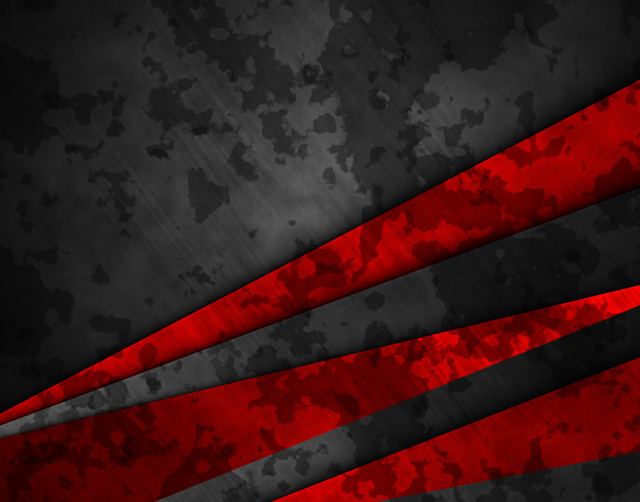
A Shadertoy shader for this background:

```glsl
// Overlapping red and charcoal diagonal blades with soft shadows and a worn grunge finish.

float hash(vec2 p) {
    return fract(sin(dot(p, vec2(127.1, 311.7))) * 43758.545);
}

float noise(vec2 p) {
    vec2 cell = floor(p), f = fract(p);
    f = f * f * (3.0 - 2.0 * f);
    return mix(mix(hash(cell), hash(cell + vec2(1, 0)), f.x),
               mix(hash(cell + vec2(0, 1)), hash(cell + vec2(1, 1)), f.x), f.y);
}

float fbm(vec2 p) {
    float sum = 0.0, amp = 0.516;
    for (int i = 0; i < 5; i++) {
        sum += amp * noise(p);
        p = mat2(1.6, 1.2, -1.2, 1.6) * p + 7.3;
        amp *= 0.5;
    }
    return sum;
}

// Brightness of the worn surface: ragged stains, clouding, scratches and grain
float grunge(vec2 p) {
    float detail = fbm(p * 30.0 + 4.0) - 0.5;
    float stains = smoothstep(0.53, 0.59, fbm(p * 5.0 + 11.0) + 0.55 * detail);
    float specks = smoothstep(0.63, 0.69, fbm(p * 20.0 + 31.0));
    vec2 s = mat2(0.6, 0.8, -0.8, 0.6) * p;
    float scratches = noise(s * vec2(3.0, 170.0)) - 0.5;
    scratches *= smoothstep(0.4, 0.7, noise(s * vec2(3.0, 9.0) + 5.0));
    float tone = 0.85 + 0.55 * (fbm(p * 9.0) - 0.2) + 0.4 * detail;
    tone += 0.22 * scratches + 0.1 * (noise(p * 260.0) - 0.5);
    return tone * (1.0 - 0.42 * stains) * (1.0 - 0.35 * specks);
}

// Signed distance below the line joining two heights on the left and right sides
float below(vec2 uv, float aspect, float left, float right) {
    float slope = (right - left) / aspect;
    return (mix(left, right, uv.x) - uv.y) / sqrt(1.0 + slope * slope);
}

// Lays a sheet below an edge, shading whatever lies above it
vec3 layer(vec3 under, vec3 sheet, float d, float shadow, float width) {
    float pixel = 0.8 / iResolution.y;
    under *= 1.0 - shadow * exp(-max(-d, 0.0) / width);
    sheet *= 1.0 + 0.3 * shadow * exp(-abs(d) / 0.002);
    return mix(under, sheet, smoothstep(-pixel, pixel, d));
}

void mainImage(out vec4 fragColor, in vec2 fragCoord) {
    vec2 uv = fragCoord / iResolution.xy;
    float aspect = iResolution.x / iResolution.y;
    vec2 p = vec2(uv.x * aspect, uv.y);
    vec3 grey = vec3(1.0, 0.99, 0.99), red = vec3(1.0, 0.012, 0.012);
    float x = uv.x, spread = 0.008 + 0.02 * x;

    // Upper wall with a central glow
    vec2 fromGlow = p - vec2(0.68, 0.62);
    vec3 col = grey * (0.01 + 0.29 * exp(-3.2 * dot(fromGlow, fromGlow)));

    // Upper red blade and the grey strip beneath it
    float redTone = 0.72 - 0.16 * smoothstep(0.55, 1.0, x);
    col = layer(col, red * redTone, below(uv, aspect, 0.1755, 0.841), 0.92, spread);
    col = layer(col, grey * 0.36 * exp(-1.25 * x),
                below(uv, aspect, 0.152, 0.626), 0.9, spread);

    // Middle red blade, brightening to its tip, and its grey strip
    col = layer(col, red * mix(0.29, 0.92, smoothstep(0.0, 1.0, x)),
                below(uv, aspect, 0.126, 0.432), 0.85, spread * 0.7);
    col = layer(col, grey * min(0.4 * exp(-2.4 * (x - 0.28)), 0.42),
                below(uv, aspect, -0.1245, 0.392), 0.0, spread);

    // Lower red blade and the dark corner
    col = layer(col, red * mix(0.84, 0.45, smoothstep(0.45, 0.85, x)),
                below(uv, aspect, -0.211, 0.288), 0.88, spread);
    col = layer(col, grey * mix(0.22, 0.12, smoothstep(0.6, 1.0, x)),
                below(uv, aspect, -0.143, 0.101), 0.0, spread);

    fragColor = vec4(clamp(col * grunge(p), 0.0, 1.0), 1.0);
}
```
